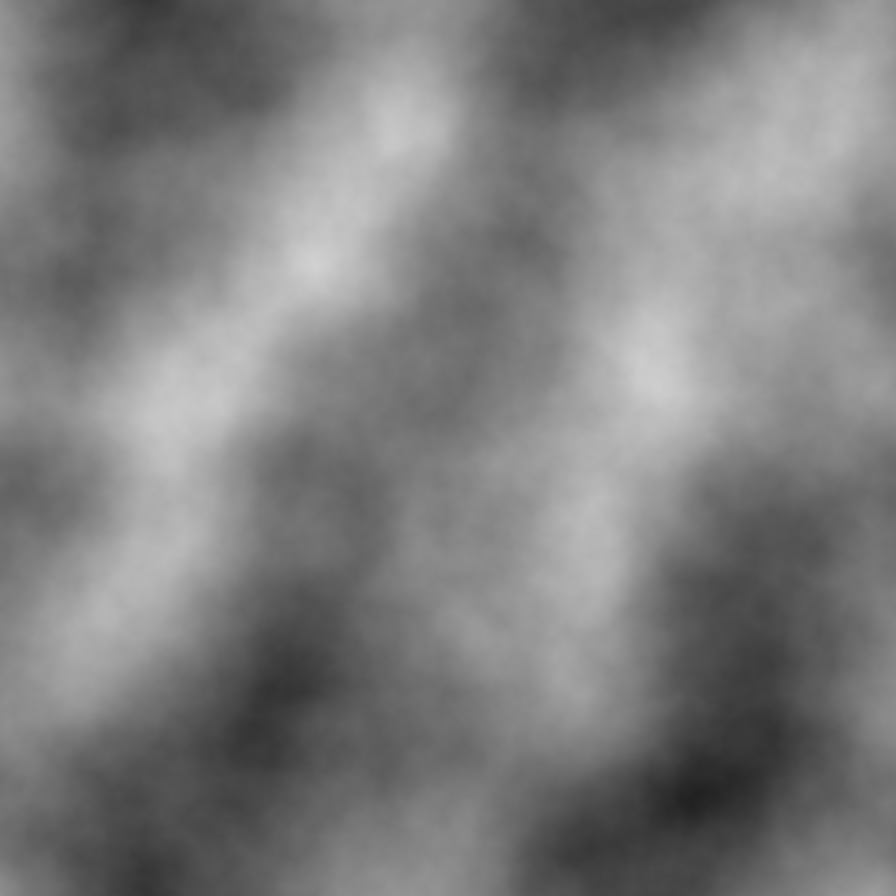
Give the GLSL for this texture, as a Shadertoy shader.

```glsl
// Soft grey clouds: broad slanted swells of light and shade under fine mottling.
// Two warped periodic waves set the large masses; wrapped gradient noise, summed
// over octaves, adds the billows. Every period is whole, so the square tiles.

const float TAU = 6.2831853;
const float MEAN_GREY = 0.508;

// Broad swells: whole wave counts per canvas side keep them seamless.
const vec2  BAND_WAVES = vec2(2.0, -1.0);
const float BAND_PHASE = 0.09;
const float BAND_DEPTH = 0.142;
const vec2  RISE_WAVES = vec2(0.0, 1.0);
const float RISE_PHASE = -0.62;
const float RISE_DEPTH = 0.116;
const int   WARP_CELLS = 3;
const float WARP_AMOUNT = 0.12;

// Cloud noise.
const int   BASE_CELLS = 4;
const int   OCTAVES = 6;
const float CLOUD_DEPTH = 0.20;
const float GAIN = 0.51;

// Integer hash of a lattice point, giving an angle in radians.
float hashAngle(ivec2 cell, int seed) {
    uint h = uint(cell.x) * 374761393u + uint(cell.y) * 668265263u
           + uint(seed) * 2246822519u;
    h = (h ^ (h >> 15)) * 2654435761u;
    h = (h ^ (h >> 13)) * 3266489917u;
    h ^= h >> 16;
    return TAU * float(h & 65535u) / 65536.0;
}

// Contribution of one lattice corner, wrapped to the period.
float cornerRamp(ivec2 cell, ivec2 corner, vec2 local, int cells, int seed) {
    ivec2 wrapped = (cell + corner) % cells;
    float angle = hashAngle(wrapped, seed);
    return dot(vec2(cos(angle), sin(angle)), local - vec2(corner));
}

// Gradient noise repeating over the unit square, about -0.7 to 0.7.
float tiledNoise(vec2 uv, int cells, int seed) {
    vec2 p = fract(uv) * float(cells);
    ivec2 cell = ivec2(floor(p));
    vec2 f = fract(p);
    vec2 fade = f * f * f * (f * (f * 6.0 - 15.0) + 10.0);
    float low = mix(cornerRamp(cell, ivec2(0, 0), f, cells, seed),
                    cornerRamp(cell, ivec2(1, 0), f, cells, seed), fade.x);
    float high = mix(cornerRamp(cell, ivec2(0, 1), f, cells, seed),
                     cornerRamp(cell, ivec2(1, 1), f, cells, seed), fade.x);
    return mix(low, high, fade.y);
}

// Octaves are shifted against each other to hide the lattice.
float clouds(vec2 uv) {
    float sum = 0.0;
    float weight = 1.0;
    int cells = BASE_CELLS;
    for (int i = 0; i < OCTAVES; i++) {
        vec2 shift = float(i) * vec2(0.371, 0.617);
        sum += weight * tiledNoise(uv + shift, cells, i + 1);
        weight *= GAIN;
        cells *= 2;
    }
    return sum;
}

float wave(vec2 uv, vec2 waves, float phase) {
    return cos(TAU * (dot(uv, waves) + phase));
}

void mainImage(out vec4 fragColor, in vec2 fragCoord) {
    vec2 uv = fragCoord / iResolution.xy;

    // Large light and dark masses, bent by slow noise.
    vec2 warp = WARP_AMOUNT * vec2(tiledNoise(uv, WARP_CELLS, 21),
                                   tiledNoise(uv, WARP_CELLS, 22));
    float swell = BAND_DEPTH * wave(uv + warp, BAND_WAVES, BAND_PHASE)
                + RISE_DEPTH * wave(uv + warp, RISE_WAVES, RISE_PHASE);

    float grey = MEAN_GREY + swell + CLOUD_DEPTH * clouds(uv);
    fragColor = vec4(vec3(clamp(grey, 0.0, 1.0)), 1.0);
}
```
